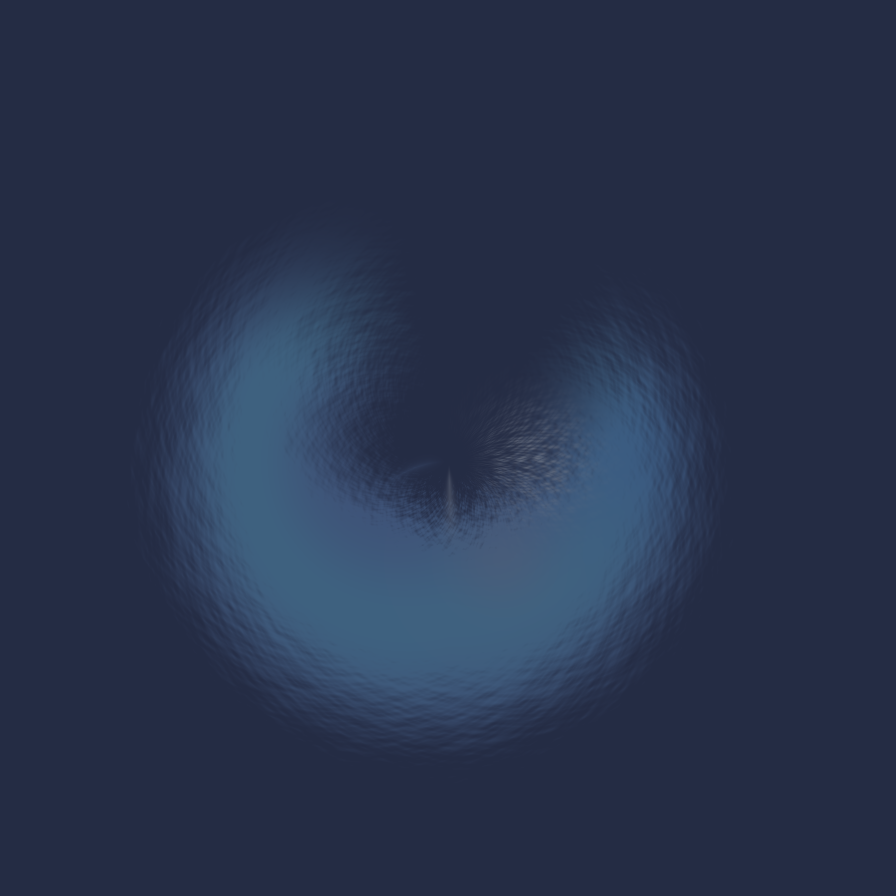
Give the GLSL for this background, as a three.js fragment shader.

```glsl
#define HUB vec2(0.501, 0.485)
#define NIGHT vec3(0.141, 0.171, 0.265)
#define TEAL vec3(0.245, 0.382, 0.500)
#define INDIGO vec3(0.245, 0.325, 0.470)
#define AZURE vec3(0.220, 0.345, 0.510)
#define MAUVE vec3(0.310, 0.365, 0.470)
#define SILVER vec3(0.420, 0.450, 0.510)
#define HAIR_LAYERS 5
#define HAIR_DENSITY 190.0
#define HAIR_SPREAD 0.030

varying vec2 vUv;

vec2 hash2(vec2 p) {
  vec3 q = fract(vec3(p.xyx) * vec3(0.1031, 0.1030, 0.0973));
  q += dot(q, q.yzx + 33.33);
  return fract((q.xx + q.yz) * q.zy);
}

// Cellular noise: bright near the scattered cell points
float cells(vec2 p) {
  vec2 cell = floor(p);
  float nearest = 2.0;
  for (int y = -1; y <= 1; y++) {
    for (int x = -1; x <= 1; x++) {
      vec2 id = cell + vec2(float(x), float(y));
      nearest = min(nearest, length(id + hash2(id + 71.0) - p));
    }
  }
  return 1.0 - smoothstep(0.0, 0.9, nearest);
}

// Cells stretched along the ring, crossing at several slants
float hairs(float angle, float radius) {
  float sum = 0.0;
  for (int i = 0; i < HAIR_LAYERS; i++) {
    float k = float(i);
    float slant = (k - 1.5) * 0.055;
    vec2 q = vec2(angle * (3.0 + 0.6 * k), (radius + slant * angle) * HAIR_DENSITY);
    sum += cells(q + vec2(17.0, 43.0) * (k + 1.0));
  }
  return sum / float(HAIR_LAYERS);
}

float blob(vec2 p, vec2 centre, float size) {
  vec2 d = (p - centre) / size;
  return exp(-dot(d, d));
}

// Soft open ring: wide at the left and below, open at the top
float ringCover(float angle, float radius, float fray) {
  float side = sin(angle);
  float up = -cos(angle);
  float outer = 0.332 - 0.020 * side - 0.008 * up;
  float innerStart = mix(0.035, 0.075, smoothstep(-0.6, 0.7, up));
  float innerEnd = mix(0.105, 0.205, smoothstep(-0.9, 0.3, up));
  float r = radius + fray;
  float a = angle + fray * 5.0;
  float cover = smoothstep(innerStart, innerEnd, r);
  cover *= 1.0 - smoothstep(outer - 0.105, outer + 0.012, r);
  cover *= smoothstep(-2.95, -1.95, a);
  return cover * (1.0 - smoothstep(1.70, 2.55, a));
}

vec3 ringColor(vec2 p, float angle, float radius) {
  float side = sin(angle);
  float middle = 0.175 + 0.050 * max(-side, 0.0) + 0.015 * max(side, 0.0);
  float width = mix(0.085, 0.060, side * side);
  float band = (radius - middle) / width;
  vec3 color = mix(INDIGO, TEAL, exp(-band * band));
  color = mix(color, AZURE, 0.6 * blob(p, vec2(0.205, 0.01), 0.10));
  return mix(color, MAUVE, 0.5 * blob(p, vec2(0.06, -0.11), 0.055));
}

void main() {
  vec2 p = vUv - HUB;
  float radius = length(p);
  float angle = atan(p.x, -p.y + 0.00001);

  // Ring with frayed edges
  float hair = hairs(angle, radius);
  float fray = (hair - 0.42) * HAIR_SPREAD * 2.0;
  float cover = ringCover(angle, radius, fray);
  vec3 color = mix(NIGHT, ringColor(p, angle, radius), cover);

  // Pale loose hairs fanning out on the right
  float fan = cells(vec2(angle * 26.0 + radius * 60.0, radius * 42.0));
  fan += cells(vec2(angle * 24.0 - radius * 95.0, radius * 50.0) + 31.0);
  float tuft = blob(p, vec2(0.095, 0.000), 0.055) * smoothstep(0.01, 0.06, radius);
  color = mix(color, SILVER, tuft * (0.06 + 0.20 * fan * fan));

  // Thin spike below the hub
  float spike = exp(-pow(abs(angle - 0.03) / 0.11, 1.5));
  spike *= smoothstep(0.0, 0.025, radius) * (1.0 - smoothstep(0.035, 0.105, radius));
  color = mix(color, SILVER, 0.42 * spike);

  // Faint curved ridge to the left of the hub
  float ridge = exp(-abs(p.y + 5.0 * p.x * p.x) / 0.004);
  ridge *= smoothstep(-0.085, -0.045, p.x) * (1.0 - smoothstep(-0.035, 0.0, p.x));
  color = mix(color, INDIGO, 0.35 * ridge);

  gl_FragColor = vec4(color, 1.0);
}
```
